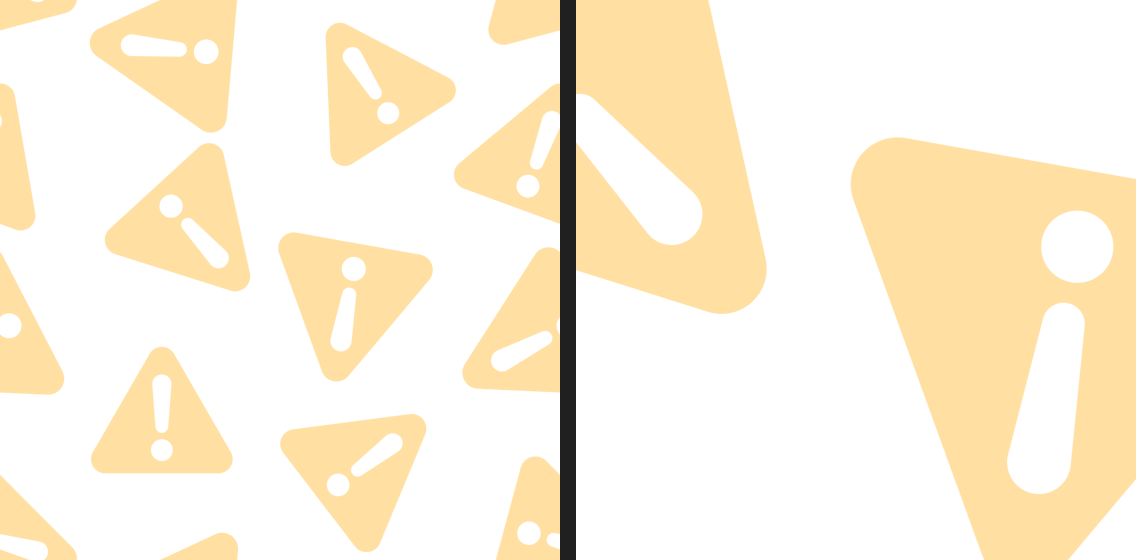
Left: the whole. Right: its middle third, enlarged.
Write a Shadertoy shader that draws this pattern.

```glsl
// Seamless pattern of rounded warning triangles with exclamation marks, scattered and turned at random.

const vec3 PAPER = vec3(1.0);
const vec3 AMBER = vec3(1.0, 0.875, 0.635);

const int GRID = 3;                           // signs per row and column
const vec2 ORIGIN = vec2(0.32, 0.262);        // centre of the first sign
const vec2 JITTER = vec2(0.062, 0.047);       // full range of the scatter
const float SIZE_MIN = 0.88;
const float SIZE_MAX = 1.02;
const float EDGE_SOFTNESS = 0.8;              // half width of an edge, in pixels

// Sign proportions, in canvas widths, measured from the triangle's centroid
const float HALF_SIDE = 0.115;
const float CORNER_RADIUS = 0.0287;
const float DOT_Y = -0.048;
const float DOT_RADIUS = 0.0221;
const float BAR_LENGTH = 0.086;
const float BAR_FOOT_RADIUS = 0.013;
const float BAR_HEAD_RADIUS = 0.0195;

const float TAU = 6.2831853;
const float SQRT3 = 1.7320508;

// Irrational steps give well spread values for successive signs
const vec2 PLACE_STEP = vec2(0.7549, 0.5698);
const float TURN_STEP = 0.618;
const float SIZE_STEP = 0.4142;

// Equilateral triangle, pointing up
float triangleDistance(vec2 p, float halfSide) {
    p.x = abs(p.x) - halfSide;
    p.y += halfSide / SQRT3;
    if (p.x + SQRT3 * p.y > 0.0) {
        p = vec2(p.x - SQRT3 * p.y, -SQRT3 * p.x - p.y) * 0.5;
    }
    p.x -= clamp(p.x, -2.0 * halfSide, 0.0);
    return -length(p) * sign(p.y);
}

// Upright capsule with its foot at the origin and a different radius at each end
float taperedBarDistance(vec2 p, float foot, float head, float len) {
    p.x = abs(p.x);
    float slope = (foot - head) / len;
    float rise = sqrt(1.0 - slope * slope);
    float along = dot(p, vec2(-slope, rise));
    if (along < 0.0) return length(p) - foot;
    if (along > rise * len) return length(p - vec2(0.0, len)) - head;
    return dot(p, vec2(rise, slope)) - foot;
}

// Rounded triangle with the exclamation mark cut out
float signDistance(vec2 p) {
    float plate = triangleDistance(p, HALF_SIDE) - CORNER_RADIUS;
    float bar = taperedBarDistance(p, BAR_FOOT_RADIUS, BAR_HEAD_RADIUS, BAR_LENGTH);
    float point = length(p - vec2(0.0, DOT_Y)) - DOT_RADIUS;
    return max(plate, -min(bar, point));
}

vec2 rotate(vec2 p, float angle) {
    float c = cos(angle), s = sin(angle);
    return vec2(c * p.x + s * p.y, c * p.y - s * p.x);
}

void mainImage(out vec4 fragColor, in vec2 fragCoord) {
    vec2 uv = fragCoord / iResolution.xy;
    float cell = 1.0 / float(GRID);
    float nearest = 1.0;

    for (int col = 0; col < GRID; col++) {
        for (int row = 0; row < GRID; row++) {
            float id = float(col * GRID + row);

            // Each column drops by a third of a cell, so the slant closes over one tile
            vec2 center = ORIGIN + cell * vec2(float(col), float(row) - cell * float(col));
            center += JITTER * (fract(id * PLACE_STEP) - 0.5);

            // Wrap to the closest copy of this sign
            vec2 offset = uv - center;
            offset -= floor(offset + 0.5);

            float size = mix(SIZE_MIN, SIZE_MAX, fract(id * SIZE_STEP));
            vec2 local = rotate(offset, TAU * fract(id * TURN_STEP)) / size;
            nearest = min(nearest, signDistance(local) * size);
        }
    }

    float blur = EDGE_SOFTNESS / min(iResolution.x, iResolution.y);
    float ink = 1.0 - smoothstep(-blur, blur, nearest);
    fragColor = vec4(mix(PAPER, AMBER, ink), 1.0);
}
```
